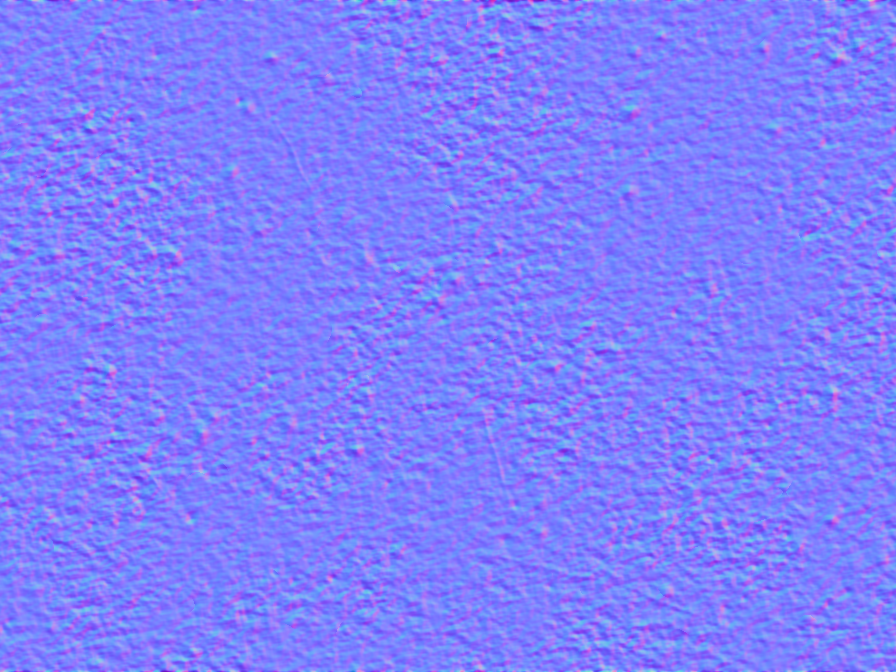
A Shadertoy shader for this texture map:

```glsl
const float STRENGTH = 0.34;            // overall slope of the grain
const float GRAIN_FREQ = 45.0;          // coarsest grain cells per canvas height
const float GRAIN_STEP = 1.75;          // frequency ratio between grain layers
const vec3  GRAIN_WEIGHTS = vec3(0.40, 0.60, 0.42);
const mat2  GRAIN_STRETCH = mat2(0.78, -0.15, 0.10, 1.0);
const float SKEW = 0.9;                 // favours steep faces towards +x
const float SKEW_CENTRE = 0.018;
const vec2  ROUGHNESS_RANGE = vec2(0.72, 1.65);
const float BAND_HEIGHT = 0.38;         // level of the rougher band
const float BAND_WIDTH = 0.09;
const float PIT_FREQ = 30.0;
const float PIT_CHANCE = 0.22;
const float PIT_DEPTH = 0.42;
const int   SCRATCH_COUNT = 9;
const float SCRATCH_WIDTH = 0.004;
const float SCRATCH_DEPTH = 0.20;
const float RIM_WIDTH = 0.004;
const float RIM_BOOST = 1.5;

vec2 hash22(vec2 p) {
    vec3 q = fract(p.xyx * vec3(0.1031, 0.1030, 0.0973));
    q += dot(q, q.yzx + 33.33);
    return fract((q.xx + q.yz) * q.zy);
}

vec2 latticeGradient(vec2 cell) {
    return hash22(cell) * 2.0 - 1.0;
}

// Gradient noise: x holds the value, yz the derivatives
vec3 noiseWithSlope(vec2 p) {
    vec2 i = floor(p), f = p - i;
    vec2 u = f * f * f * (f * (f * 6.0 - 15.0) + 10.0);
    vec2 du = 30.0 * f * f * (f * (f - 2.0) + 1.0);
    vec2 ga = latticeGradient(i);
    vec2 gb = latticeGradient(i + vec2(1, 0));
    vec2 gc = latticeGradient(i + vec2(0, 1));
    vec2 gd = latticeGradient(i + vec2(1, 1));
    float a = dot(ga, f);
    float b = dot(gb, f - vec2(1, 0));
    float c = dot(gc, f - vec2(0, 1));
    float d = dot(gd, f - vec2(1, 1));
    float value = mix(mix(a, b, u.x), mix(c, d, u.x), u.y);
    vec2 slope = mix(mix(ga, gb, u.x), mix(gc, gd, u.x), u.y)
               + du * vec2(mix(b - a, d - c, u.y), mix(c - a, d - b, u.x));
    return vec3(value, slope);
}

// Slow patches of rough and smooth plaster
float roughnessAt(vec2 p) {
    float band = exp(-pow((p.y - BAND_HEIGHT) / BAND_WIDTH, 2.0));
    float patches = noiseWithSlope(p * 3.1 + 7.3).x
                  + 0.7 * noiseWithSlope(p * 8.7 + 21.6).x
                  + 0.5 * noiseWithSlope(p * 21.0 + 40.2).x;
    return smoothstep(-0.45, 0.75, patches + 0.22 * band);
}

vec2 grainSlope(vec2 p) {
    vec2 q = GRAIN_STRETCH * p * GRAIN_FREQ, slope = vec2(0.0);
    for (int i = 0; i < 3; i++) {
        slope += GRAIN_WEIGHTS[i] * noiseWithSlope(q).yz;
        q = q * GRAIN_STEP + 17.37;
    }
    return slope * GRAIN_STRETCH;
}

// Scattered round dents and bumps
vec2 pitSlope(vec2 p, float roughness) {
    vec2 q = p * PIT_FREQ, cell = floor(q), slope = vec2(0.0);
    for (int y = -1; y <= 1; y++)
    for (int x = -1; x <= 1; x++) {
        vec2 id = cell + vec2(x, y);
        vec2 traits = hash22(id + 91.7);
        vec2 offset = q - id - hash22(id + 53.1);
        float radius = mix(0.14, 0.27, traits.y);
        float present = step(traits.x, PIT_CHANCE * (0.4 + 1.2 * roughness));
        float side = traits.y < 0.6 ? 1.0 : -1.0;
        slope += present * side * 2.0 * PIT_DEPTH * offset / radius
               * exp(-dot(offset, offset) / (radius * radius));
    }
    return slope;
}

// Faint hairline ridges
vec2 scratchSlope(vec2 p, float aspect) {
    vec2 slope = vec2(0.0);
    for (int i = 0; i < SCRATCH_COUNT; i++) {
        vec2 id = vec2(i, 3 * i + 5);
        vec2 centre = hash22(id) * vec2(aspect, 1.0);
        vec2 traits = hash22(id + 12.9);
        float angle = traits.x * 3.14159;
        vec2 along = vec2(cos(angle), sin(angle)), across = vec2(-along.y, along.x);
        vec2 offset = p - centre;
        float halfLength = mix(0.04, 0.11, traits.y);
        float wobble = 0.006 * noiseWithSlope(p * 25.0 + id).x;
        float d = (dot(offset, across) + wobble) / SCRATCH_WIDTH;
        float fade = 1.0 - smoothstep(0.5, 1.0, abs(dot(offset, along)) / halfLength);
        slope -= across * fade * SCRATCH_DEPTH * 2.0 * d * exp(-d * d);
    }
    return slope;
}

void mainImage(out vec4 fragColor, in vec2 fragCoord) {
    vec2 p = fragCoord / iResolution.y;
    float aspect = iResolution.x / iResolution.y;
    float roughness = roughnessAt(p);

    vec2 slope = STRENGTH * grainSlope(p) * mix(ROUGHNESS_RANGE.x, ROUGHNESS_RANGE.y, roughness);
    slope += pitSlope(p, roughness) + scratchSlope(p, aspect);

    // Steeper relief along the top and bottom rims
    float rim = 1.0 - smoothstep(0.0, RIM_WIDTH, min(p.y, 1.0 - p.y));
    slope *= 1.0 + RIM_BOOST * rim;

    // Encode the surface normal as colour
    vec2 tilt = -slope;
    tilt.x += SKEW * (min(tilt.x * tilt.x, 0.25) - SKEW_CENTRE);
    vec3 normal = normalize(vec3(tilt, 1.0));
    fragColor = vec4(0.5 + 0.5 * normal, 1.0);
}
```
